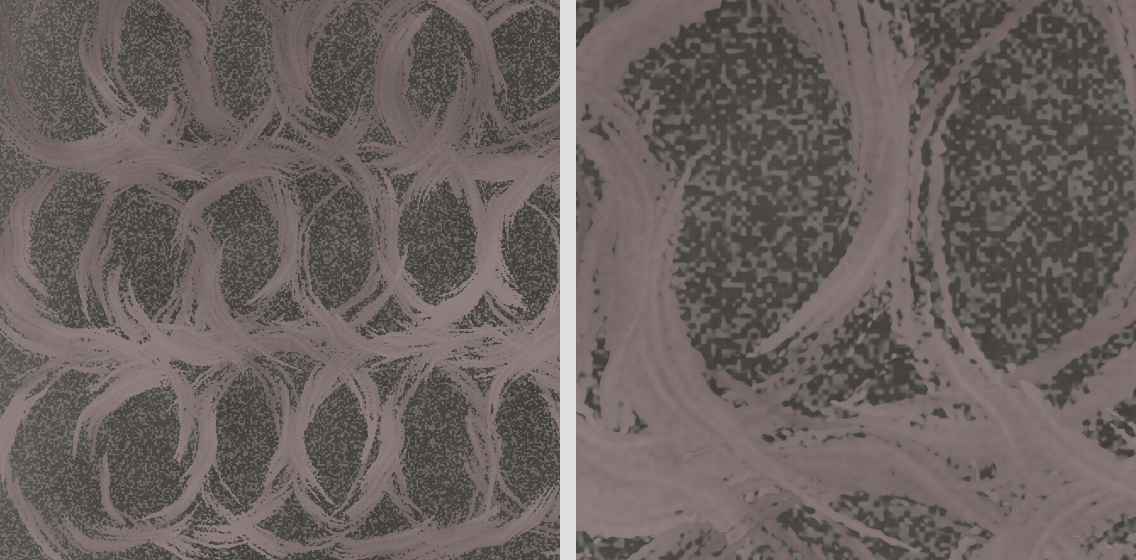
Left: the whole. Right: its middle third, enlarged.
Write a three.js fragment shader that draws this pattern.

```glsl
#define TAU 6.2831853
#define RING_RADIUS 0.175
#define RING_SPACING vec2(0.17, 0.345)
#define FIRST_RING vec2(0.18, 0.2)
#define BLADE_SKEW 60.0
#define COVERAGE 0.2
#define GRAIN_SCALE 330.0
#define GROUND_DARK vec3(0.25, 0.24, 0.232)
#define GROUND_LIGHT vec3(0.45, 0.435, 0.425)
#define PAINT_DARK vec3(0.385, 0.335, 0.335)
#define PAINT_LIGHT vec3(0.57, 0.505, 0.51)

varying vec2 vUv;

float hash(vec2 p) {
  vec3 q = fract(vec3(p.xyx) * 0.1031);
  q += dot(q, q.yzx + 33.33);
  return fract((q.x + q.y) * q.z);
}

// Value noise that repeats along x, so it closes around a ring
float ringNoise(vec2 p, float period) {
  vec2 i = floor(p), f = fract(p);
  f = f * f * (3.0 - 2.0 * f);
  float x0 = mod(i.x, period), x1 = mod(i.x + 1.0, period);
  return mix(mix(hash(vec2(x0, i.y)), hash(vec2(x1, i.y)), f.x),
             mix(hash(vec2(x0, i.y + 1.0)), hash(vec2(x1, i.y + 1.0)), f.x), f.y);
}

float noise(vec2 p) {
  return ringNoise(p, 4096.0);
}

float cloud(vec2 p) {
  return 0.55 * noise(p) + 0.3 * noise(p * 2.1 + 7.0) + 0.15 * noise(p * 4.3 + 19.0);
}

// Brushed ring: x is the paint amount (edge at 0.5), y the tone
vec2 brushedRing(vec2 q, float seed) {
  float r = length(q), turn = atan(q.y, q.x) / TAU, off = r - RING_RADIUS;
  float spin = hash(vec2(seed, 3.0)) < 0.5 ? -1.0 : 1.0;
  float heft = ringNoise(vec2(turn * 7.0, seed * 5.3), 7.0);
  float skew = spin * BLADE_SKEW * off;
  float blade = ringNoise(vec2(turn * 24.0 + skew, r * 14.0 + seed * 9.0), 24.0);
  float bristle = ringNoise(vec2(turn * 72.0 + skew * 4.0, r * 45.0 + seed * 13.0), 72.0);
  float dots = sin(TAU * turn * 120.0) * sin(off * 700.0);
  float width = mix(0.016, 0.068, heft);
  float paint = 0.62 * blade + 0.38 * bristle + COVERAGE
              - 0.5 * abs(off) / width + 0.05 * dots;

  // Thin tapered arcs, each slightly off centre
  for (int j = 0; j < 4; j++) {
    vec2 key = vec2(seed * 4.0 + float(j), 11.0);
    float aim = TAU * hash(key);
    vec2 shift = 0.045 * (vec2(hash(key + 20.0), hash(key + 40.0)) - 0.5);
    vec2 a = q - shift;
    float reach = length(a);
    float taper = dot(a, vec2(cos(aim), sin(aim))) / max(reach, 0.001);
    float halfWidth = 0.007 * smoothstep(-0.4, 1.0, taper) - 0.0025;
    float radius = RING_RADIUS * mix(0.86, 1.06, hash(key + 60.0));
    float arc = 0.5 + 42.0 * (halfWidth - abs(reach - radius));
    paint = max(paint, arc + 0.12 * (bristle - 0.5));
  }
  return vec2(paint, 0.6 * blade + 0.4 * bristle);
}

vec3 speckledGround(vec2 p, float grain) {
  float weave = noise(p * vec2(90.0, 420.0)) + noise(p * vec2(420.0, 90.0)) - 1.0;
  float patches = cloud(p * 7.0) - 0.5;
  float leftWear = 1.0 - smoothstep(0.0, 0.3, p.x);
  float light = 0.75 * smoothstep(0.38, 0.85, grain) + 0.12 * weave
              + 0.4 * patches + 0.32 * leftWear + 0.1;
  return mix(GROUND_DARK, GROUND_LIGHT, clamp(light, 0.0, 1.0));
}

void main() {
  vec2 p = vUv;
  float grain = noise(p * GRAIN_SCALE);
  vec2 warp = vec2(cloud(p * 9.0), cloud(p * 9.0 + 31.0)) - 0.5;
  vec2 w = p + 0.035 * warp;

  // Overlapping rows of rings, the strongest stroke on top
  vec2 stroke = vec2(0.0);
  for (int row = 0; row < 3; row++) {
    for (int col = 0; col < 6; col++) {
      vec2 cell = vec2(float(col), float(row));
      float seed = float(row * 6 + col) + 1.0;
      vec2 jitter = 0.024 * (vec2(hash(cell + 5.0), hash(cell + 15.0)) - 0.5);
      vec2 ring = brushedRing(w - FIRST_RING - cell * RING_SPACING - jitter, seed);
      if (ring.x > stroke.x) stroke = ring;
    }
  }

  // Dry, stippled edge
  float stipple = noise(p * 270.0 + 50.0) - 0.5;
  float cover = smoothstep(0.45, 0.55, stroke.x + 0.2 * stipple);

  // Paint is darker toward the top and in scattered patches
  float tone = 0.5 + 0.75 * (stroke.y - 0.5) + 0.9 * (cloud(p * 5.0 + 60.0) - 0.5)
             + 0.22 - 0.45 * smoothstep(0.35, 1.0, p.y) + 0.14 * stipple;
  vec3 paint = mix(PAINT_DARK, PAINT_LIGHT, clamp(tone, 0.0, 1.0));

  gl_FragColor = vec4(mix(speckledGround(p, grain), paint, 0.95 * cover), 1.0);
}
```
